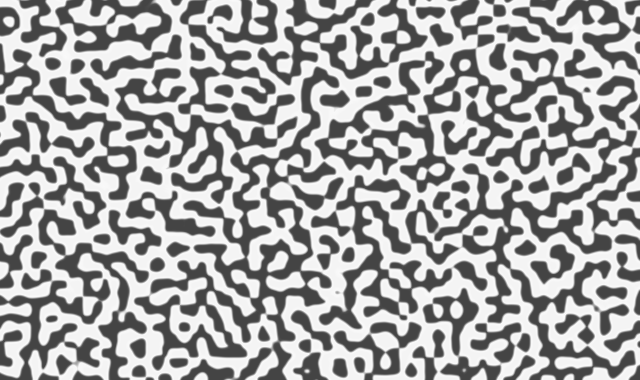
Reproduce this pattern procedurally as a Shadertoy shader.

```glsl
// Labyrinth of dark and pale worm-like strokes with soft edges.
// Random lattice values are spread with a band-pass kernel; the field divided
// by its slope gives a distance to the border, which is shaded in two tones.

const float CELLS_ACROSS = 73.0;    // lattice cells over the canvas width
const float KERNEL_SIZE = 0.77;     // kernel sigma in cells, sets stroke width
const int   KERNEL_REACH = 3;       // lattice neighbours summed on each side
const float PALE_BIAS = 0.043;      // positive values widen the pale strokes
const float EDGE_SOFTNESS = 0.157;  // half width of the border in cells
const float MIN_SLOPE = 0.4;        // keeps the distance finite on flat spots

const float DARK_CORE = 0.265;
const float DARK_RIM = 0.335;
const float PALE_CORE = 0.955;
const float PALE_RIM = 0.975;

float hash(vec2 cell) {
    return fract(sin(dot(cell, vec2(127.1, 311.7))) * 43758.5453);
}

// Band-pass noise: value in x, gradient in yz.
vec3 labyrinthField(vec2 p) {
    vec2 home = floor(p + 0.5);
    float variance = KERNEL_SIZE * KERNEL_SIZE;
    vec3 field = vec3(0.0);
    for (int j = -KERNEL_REACH; j <= KERNEL_REACH; j++) {
        for (int i = -KERNEL_REACH; i <= KERNEL_REACH; i++) {
            vec2 node = home + vec2(i, j);
            vec2 offset = p - node;
            float weight = 2.0 * hash(node) - 1.0;
            float q = dot(offset, offset) / (2.0 * variance);
            float falloff = weight * exp(-q);
            // Squared Laplacian of a Gaussian and its derivative.
            float value = 1.0 - 2.0 * q + 0.5 * q * q;
            float slope = -3.0 + 3.0 * q - 0.5 * q * q;
            field += falloff * vec3(value, slope * offset / variance);
        }
    }
    return field;
}

void mainImage(out vec4 fragColor, in vec2 fragCoord) {
    float pixel = CELLS_ACROSS / iResolution.x;
    vec3 field = labyrinthField(fragCoord * pixel);

    // Signed distance to the border in cells, positive in the pale strokes.
    float dist = (field.x + PALE_BIAS) / max(length(field.yz), MIN_SLOPE);

    // Each tone shifts slightly from its rim to its core.
    float dark = mix(DARK_RIM, DARK_CORE, smoothstep(0.0, 0.3, -dist));
    float pale = mix(PALE_RIM, PALE_CORE, smoothstep(0.15, 0.6, dist));

    float softness = max(EDGE_SOFTNESS, 0.7 * pixel);
    float tone = mix(dark, pale, smoothstep(-softness, softness, dist));
    fragColor = vec4(vec3(tone), 1.0);
}
```
